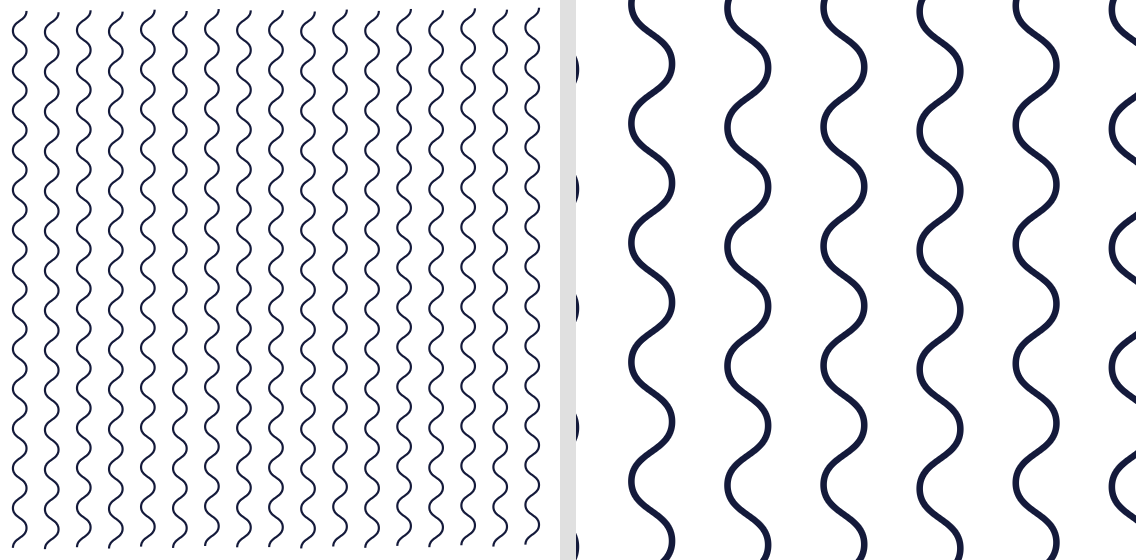
Left: the whole. Right: its middle third, enlarged.
A Shadertoy shader for this pattern:

```glsl
// Seventeen thin navy wavy lines running down a white ground, each slightly shifted in height.

// Small vertical shift of each line: alternating, drifting upward, reset halfway.
float lineTop(float column) {
    return 0.0195 - 0.00055 * column + 0.0029 * mod(column, 2.0) + 0.0031 * step(8.0, column);
}

// Approximate distance to a wave made of S-shaped cubic arcs; depth runs downward.
float waveDistance(float x, float depth, float amplitude, float arcHeight) {
    float arc = depth / arcHeight;
    float side = mod(floor(arc), 2.0) * 2.0 - 1.0;

    // Closed-form curve parameter of the cubic, from -0.5 to 0.5
    float s = sinh(asinh(4.0 * (fract(arc) - 0.5)) / 3.0);
    float center = side * 2.0 * amplitude * (1.5 * s - 2.0 * s * s * s);
    float slope = 2.0 * amplitude * (1.5 - 6.0 * s * s) / (arcHeight * (0.75 + 3.0 * s * s));
    return abs(x - center) / sqrt(1.0 + slope * slope);
}

void mainImage(out vec4 fragColor, in vec2 fragCoord) {
    vec2 uv = fragCoord / iResolution.y;
    float pixel = 1.0 / iResolution.y;

    // Nearest column
    float column = clamp(round((uv.x - 0.0352) / 0.0572), 0.0, 16.0);
    float x = uv.x - 0.0352 - 0.0572 * column;
    float depth = 1.0 - uv.y - lineTop(column);

    // Stroke, cut flat after 27 half waves
    float arcHeight = 0.03551;
    float d = waveDistance(x, depth, 0.0121, arcHeight);
    float ink = clamp(0.5 + (0.00195 - d) / pixel, 0.0, 1.0);
    float ends = min(depth, 27.0 * arcHeight - depth);
    ink *= clamp(0.5 + ends / pixel, 0.0, 1.0);

    vec3 navy = vec3(0.08, 0.10, 0.23);
    fragColor = vec4(mix(vec3(1.0), navy, ink), 1.0);
}
```
